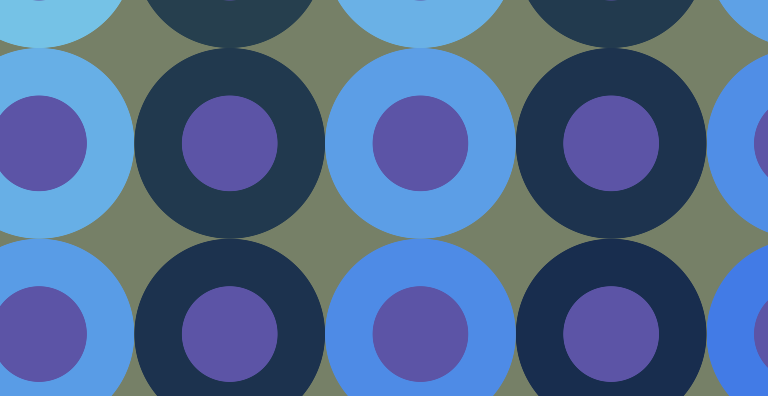
A WebGL 2 fragment shader for this pattern:

```glsl
#version 300 es
precision highp float;

uniform vec2 u_resolution;
out vec4 fragColor;

// Coverage of a disc, softened over one pixel
float disc(float dist, float radius, float pixel) {
    return 1.0 - smoothstep(-0.5 * pixel, 0.5 * pixel, dist - radius);
}

void main() {
    vec2 p = gl_FragCoord.xy / u_resolution.y;
    float period = 0.4816;
    float pixel = 1.0 / (u_resolution.y * period);

    // Square grid, columns to the right and rows downward
    vec2 grid = vec2(p.x + 0.1423, 1.3604 - p.y) / period;
    vec2 cell = floor(grid);
    float dist = length(fract(grid) - 0.5);

    // Ring colour drifts from cyan to blue, odd columns are dark
    vec3 ring = vec3(0.46, 0.76, 0.90)
              - cell.x * vec3(0.023, 0.032, 0.0)
              - cell.y * vec3(0.055, 0.075, 0.0);
    ring *= mod(cell.x, 2.0) < 0.5 ? 1.0 : 0.34;

    // Ground, ring and centre dot
    vec3 olive = vec3(0.463, 0.502, 0.405);
    vec3 violet = vec3(0.36, 0.33, 0.65);
    vec3 color = mix(olive, ring, disc(dist, 0.5, pixel));
    color = mix(color, violet, disc(dist, 0.251, pixel));

    fragColor = vec4(color, 1.0);
}
```
